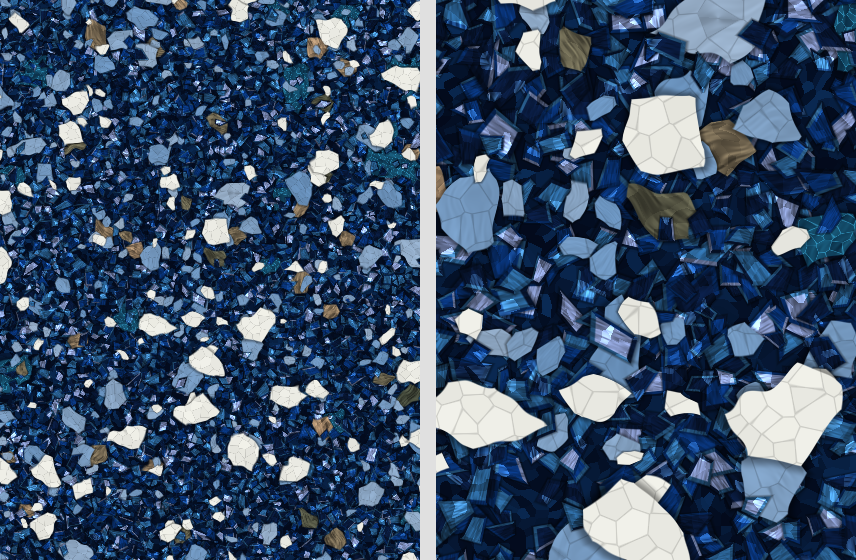
Left, the full canvas; right, a detail of the centre.
Give the GLSL for this texture, as a Shadertoy shader.

```glsl
// A bed of crushed blue glass with pale plates, white flakes and a few amber bits.
// Jittered grids scatter convex shards, each cut from random half planes;
// layers are painted from deep small chips up to large bright flakes.

const float TAU = 6.2831853;
const int GLASS = 0, TEAL = 1, PLATE = 2, WHITE = 3, AMBER = 4;

vec3 hash3(vec2 p) {
    vec3 q = fract(p.xyx * vec3(0.1031, 0.1030, 0.0973));
    q += dot(q, q.yxz + 33.33);
    return fract((q.xxy + q.yzz) * q.zyx);
}

float noise(vec2 p) {
    vec2 i = floor(p), f = fract(p);
    f = f * f * (3.0 - 2.0 * f);
    return mix(mix(hash3(i).x, hash3(i + vec2(1, 0)).x, f.x),
               mix(hash3(i + vec2(0, 1)).x, hash3(i + vec2(1, 1)).x, f.x), f.y);
}

// Voronoi facets: x = distance to the crack, y = random tone of the facet
vec2 facets(vec2 p) {
    vec2 cell = floor(p);
    float nearest = 9.0, second = 9.0, tone = 0.0;
    for (int y = -1; y <= 1; y++)
    for (int x = -1; x <= 1; x++) {
        vec2 c = cell + vec2(x, y);
        vec3 h = hash3(c + 71.0);
        float d = length(p - c - h.xy);
        if (d < nearest) { second = nearest; nearest = d; tone = h.z; }
        else second = min(second, d);
    }
    return vec2(second - nearest, tone);
}

// Convex shard of about unit radius: x = signed distance, y = hash of the nearest side
vec2 shard(vec2 q, vec2 id, int sides) {
    vec2 best = vec2(-9.0, 0.0);
    for (int i = 0; i < sides; i++) {
        vec3 h = hash3(id + float(i) * 7.3);
        float a = (float(i) + 0.6 * (h.x - 0.5)) * TAU / float(sides);
        float d = dot(q, vec2(cos(a), sin(a))) - mix(0.65, 1.15, h.y);
        if (d > best.x) best = vec2(d, h.z);
    }
    return best;
}

vec3 glassTone(float t) {
    if (t < 0.32) return vec3(0.03, 0.09, 0.21);
    if (t < 0.58) return vec3(0.03, 0.18, 0.42);
    if (t < 0.85) return vec3(0.15, 0.35, 0.53);
    return vec3(0.46, 0.52, 0.69);
}

vec3 material(int kind, vec2 s, vec2 q, vec3 h, vec2 fine, vec2 crack) {
    float line = smoothstep(0.0, 0.09, crack.x);
    float streak = noise(q * vec2(2.0, 9.0) + h.xy * 50.0);
    if (kind == WHITE)
        return vec3(0.95, 0.95, 0.92) * mix(0.86, 1.0, line) * mix(0.94, 1.0, crack.y);
    if (kind == PLATE)
        return mix(vec3(0.40, 0.56, 0.73), vec3(0.59, 0.68, 0.78), h.y)
             * mix(0.84, 1.0, line) * (0.9 + 0.1 * crack.y + 0.1 * streak);
    if (kind == AMBER)
        return mix(vec3(0.22, 0.25, 0.20), vec3(0.56, 0.46, 0.36), h.y)
             * (0.5 + 0.7 * streak + 0.4 * fine.y);
    if (kind == TEAL) {
        vec3 c = mix(vec3(0.03, 0.15, 0.24), vec3(0.10, 0.37, 0.50), fine.y * 0.6 + streak * 0.5);
        return c + vec3(0.10, 0.24, 0.28) * (1.0 - smoothstep(0.0, 0.12, fine.x));
    }
    // Glass chip: flat top face, darker sides, streaks and small glints
    float top = smoothstep(-0.18, -0.28, s.x);
    vec3 c = mix(glassTone(s.y * 0.9) * 0.75, glassTone(h.x), top);
    c *= 0.45 + 0.6 * fine.y + 0.5 * streak;
    return c + vec3(0.22, 0.34, 0.42) * smoothstep(0.83, 0.97, fine.y) * streak;
}

void scatter(inout vec3 col, vec2 p, float cells, float seed, float density,
             int kind, vec2 fine, vec2 crack) {
    vec2 g = p * cells + seed * 0.37, base = floor(g);
    float soft = 0.75 * cells / iResolution.x;
    for (int y = -1; y <= 1; y++)
    for (int x = -1; x <= 1; x++) {
        vec2 cell = base + vec2(x, y), id = cell + seed * 19.0;
        vec3 place = hash3(id), look = hash3(id + 143.7);
        if (place.z > density) continue;
        vec2 q = g - cell - 0.5 - 0.7 * (place.xy - 0.5);
        float a = look.z * TAU, size = mix(0.19, 0.37, hash3(id + 57.1).x);
        q = mat2(cos(a), sin(a), -sin(a), cos(a)) * q / size;
        q.x /= mix(1.0, 1.7, hash3(id + 31.9).y);
        if (dot(q, q) > 5.0) continue;
        vec2 s = shard(q, id + 11.3, kind == GLASS ? 4 : 7);
        // Tight contact shadow, then the shard itself
        col *= mix(0.6, 1.0, smoothstep(0.0, 0.22, s.x));
        float cover = 1.0 - smoothstep(-soft, soft, s.x * size);
        col = mix(col, material(kind, s, q, look, fine, crack), cover);
    }
}

void mainImage(out vec4 fragColor, in vec2 fragCoord) {
    vec2 p = fragCoord / iResolution.x;
    vec2 warp = vec2(noise(p * 45.0), noise(p * 45.0 + 37.0)) - 0.5;
    vec2 rough = p + 0.012 * warp;
    vec2 fine = facets((p + 0.016 * warp) * 105.0), crack = facets(p * 48.0);

    // Deep gaps between the chips
    vec3 col = mix(vec3(0.01, 0.04, 0.11), vec3(0.04, 0.17, 0.34), fine.y * fine.y);

    scatter(col, p, 34.0, 1.0, 0.95, GLASS, fine, crack);
    scatter(col, p, 27.0, 2.0, 0.80, GLASS, fine, crack);
    scatter(col, rough, 8.0, 3.0, 0.20, TEAL, fine, crack);
    scatter(col, p, 36.0, 4.0, 0.75, GLASS, fine, crack);
    scatter(col, rough, 15.0, 5.0, 0.10, AMBER, fine, crack);
    scatter(col, rough, 28.0, 6.0, 0.19, PLATE, fine, crack);
    scatter(col, rough, 11.0, 7.0, 0.27, PLATE, fine, crack);
    scatter(col, p, 32.0, 8.0, 0.20, GLASS, fine, crack);
    scatter(col, rough, 25.0, 9.0, 0.09, WHITE, fine, crack);
    scatter(col, rough, 10.0, 10.0, 0.22, WHITE, fine, crack);

    fragColor = vec4(col, 1.0);
}
```
